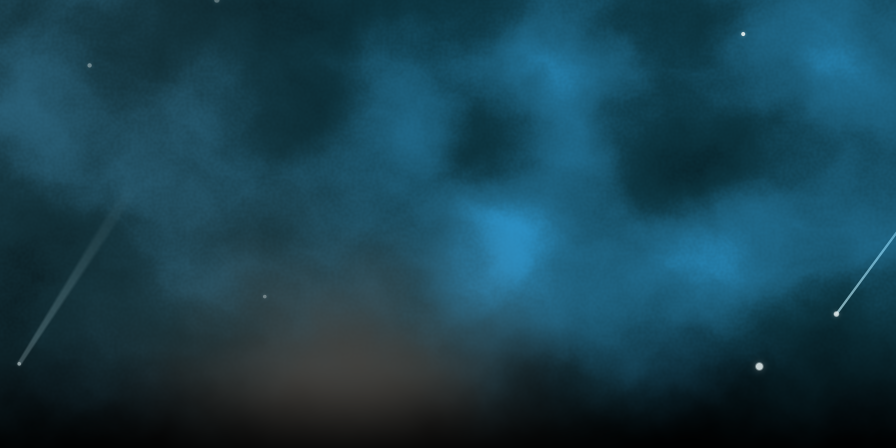
A Shadertoy shader for this background:

```glsl
// A teal night nebula with a warm haze low down, a few stars and two meteors.
// Soft elliptical glows and shadows set a light level, which gradient noise
// warps and textures; a colour ramp then turns that level into cloud colour.

const vec3 DEEP = vec3(0.015, 0.08, 0.10);
const vec3 TEAL = vec3(0.045, 0.20, 0.245);
const vec3 BLUE = vec3(0.11, 0.38, 0.50);
const vec3 BRIGHT = vec3(0.16, 0.58, 0.80);
const vec3 HAZE = vec3(0.29, 0.27, 0.25);
const vec3 STARLIGHT = vec3(0.88, 0.92, 0.92);

const float BASE_LEVEL = 0.47;
const float CLOUD_CONTRAST = 0.34;
const float WARP = 0.10;
const float GRAIN = 0.035;
const vec2 HAZE_CENTRE = vec2(0.77, 0.13);
const vec2 HAZE_RADIUS = vec2(0.35, 0.28);

// Ellipses: centre xy, radius zw, in units of canvas height
const vec4 GLOWS[10] = vec4[10](
    vec4(1.12, 0.45, 0.15, 0.13), vec4(1.23, 0.34, 0.22, 0.16),
    vec4(0.89, 0.74, 0.11, 0.11), vec4(1.22, 0.84, 0.17, 0.09),
    vec4(1.28, 0.67, 0.10, 0.10), vec4(1.62, 0.41, 0.22, 0.12),
    vec4(1.92, 0.48, 0.20, 0.13), vec4(1.84, 0.88, 0.25, 0.15),
    vec4(0.43, 0.71, 0.17, 0.12), vec4(0.07, 0.72, 0.15, 0.17));
const float GLOW_GAIN[10] = float[10](
    0.36, 0.26, 0.27, 0.26, 0.18, 0.26, 0.17, 0.25, 0.15, 0.13);

const vec4 SHADOWS[8] = vec4[8](
    vec4(1.54, 0.64, 0.20, 0.10), vec4(0.65, 0.75, 0.12, 0.11),
    vec4(0.42, 0.94, 0.28, 0.10), vec4(1.50, 0.97, 0.20, 0.08),
    vec4(1.08, 0.66, 0.12, 0.08), vec4(0.85, 1.00, 0.22, 0.08),
    vec4(0.00, 0.32, 0.28, 0.26), vec4(1.90, 0.20, 0.28, 0.13));
const float SHADOW_GAIN[8] = float[8](
    0.21, 0.20, 0.17, 0.15, 0.11, 0.15, 0.24, 0.14);

// Stars: centre xy, radius, brightness
const vec4 STARS[7] = vec4[7](
    vec4(1.659, 0.924, 0.0045, 0.95), vec4(1.695, 0.182, 0.0085, 0.88),
    vec4(1.867, 0.299, 0.0060, 0.85), vec4(0.200, 0.854, 0.0048, 0.42),
    vec4(0.591, 0.338, 0.0040, 0.38), vec4(0.043, 0.188, 0.0040, 0.48),
    vec4(0.484, 1.000, 0.0060, 0.35));

vec2 gradientAt(vec2 cell) {
    uvec2 q = uvec2(ivec2(cell) + 4096) * uvec2(1597u, 3813u);
    uint h = (q.x ^ q.y) * 747796u;
    h = (h ^ (h >> 15u)) * 277803u;
    h ^= h >> 13u;
    float angle = float(h & 65535u) * 6.2832 / 65536.0;
    return vec2(cos(angle), sin(angle));
}

float gradientNoise(vec2 p) {
    vec2 i = floor(p), f = fract(p);
    vec2 u = f * f * f * (f * (f * 6.0 - 15.0) + 10.0);
    vec2 e = vec2(0.0, 1.0);
    float low = mix(dot(gradientAt(i), f), dot(gradientAt(i + e.yx), f - e.yx), u.x);
    float high = mix(dot(gradientAt(i + e), f - e), dot(gradientAt(i + 1.0), f - 1.0), u.x);
    return mix(low, high, u.y);
}

float fbm(vec2 p) {
    float sum = 0.0, amp = 0.5;
    for (int i = 0; i < 5; i++) {
        sum += amp * gradientNoise(p);
        p = mat2(1.6, 1.2, -1.2, 1.6) * p + 7.3;
        amp *= 0.5;
    }
    return sum;
}

float softEllipse(vec2 p, vec2 centre, vec2 radius) {
    vec2 d = (p - centre) / radius;
    return exp(-dot(d, d));
}

vec3 cloudColour(float level) {
    vec3 c = mix(DEEP, TEAL, smoothstep(0.0, 0.36, level));
    c = mix(c, BLUE, smoothstep(0.30, 0.70, level));
    return mix(c, BRIGHT, smoothstep(0.62, 1.05, level));
}

// Streak from head to tail, fading and widening along its length
float meteor(vec2 p, vec2 head, vec2 tail, float headWidth, float tailWidth) {
    vec2 axis = tail - head;
    float t = clamp(dot(p - head, axis) / dot(axis, axis), 0.0, 1.0);
    float width = mix(headWidth, tailWidth, t);
    float d = length(p - head - axis * t);
    return (1.0 - smoothstep(0.3 * width, width, d)) * (1.0 - t);
}

void mainImage(out vec4 fragColor, in vec2 fragCoord) {
    vec2 p = fragCoord / iResolution.y;

    // Cloud light level
    vec2 q = p + WARP * vec2(fbm(p * 5.0), fbm(p * 5.0 + 31.7));
    float level = BASE_LEVEL + CLOUD_CONTRAST * fbm(q * vec2(3.5, 4.5) + 11.0);
    for (int i = 0; i < 10; i++) level += GLOW_GAIN[i] * softEllipse(q, GLOWS[i].xy, GLOWS[i].zw);
    for (int i = 0; i < 8; i++) level -= SHADOW_GAIN[i] * softEllipse(q, SHADOWS[i].xy, SHADOWS[i].zw);
    level += GRAIN * gradientNoise(p * 130.0);

    // Colour, greyer to the left, dark along the floor
    vec3 col = cloudColour(level);
    float grey = dot(col, vec3(0.3, 0.5, 0.2));
    col = mix(col, vec3(grey), 0.22 * (1.0 - smoothstep(0.3, 1.0, p.x)));
    col *= smoothstep(-0.03, 0.34, q.y);

    // Warm haze
    float haze = 0.87 * softEllipse(q, HAZE_CENTRE, HAZE_RADIUS);
    col = mix(col, HAZE * smoothstep(-0.09, 0.20, p.y), haze);

    // Meteors and stars
    col += 0.20 * STARLIGHT * meteor(p, STARS[5].xy, vec2(0.30, 0.59), 0.007, 0.022);
    col += 0.55 * STARLIGHT * meteor(p, STARS[2].xy, vec2(2.13, 0.655), 0.004, 0.004);
    for (int i = 0; i < 7; i++) {
        float d = length(p - STARS[i].xy) / STARS[i].z;
        float light = 1.0 - smoothstep(0.55, 1.35, d) + 0.2 * exp(-0.5 * d * d);
        col = mix(col, STARLIGHT, min(light, 1.0) * STARS[i].w);
    }
    fragColor = vec4(clamp(col, 0.0, 1.0), 1.0);
}
```
